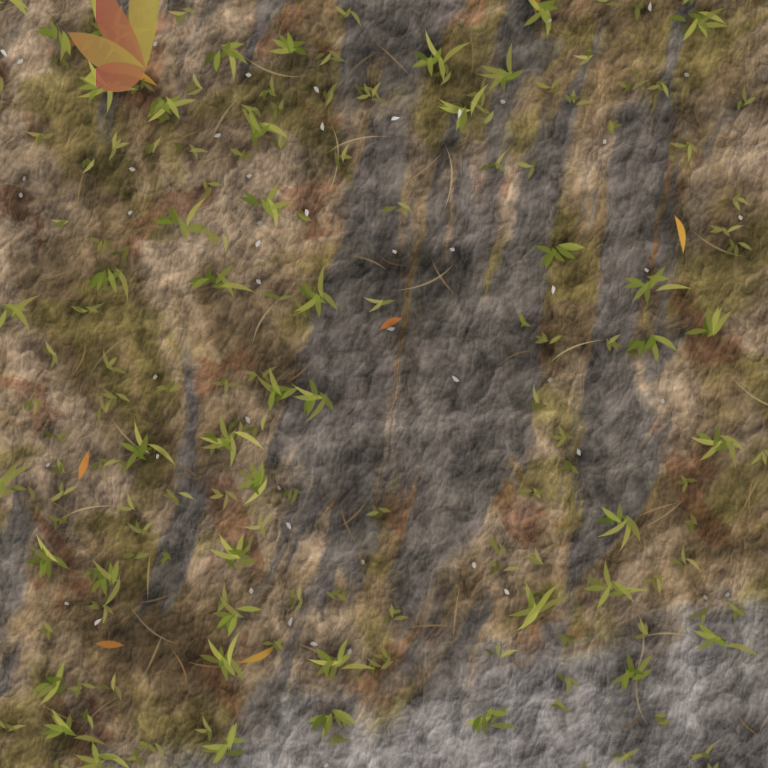
A WebGL 2 fragment shader for this texture:

```glsl
#version 300 es
precision highp float;
// A weathered bank of brown soil crossed by leaning slabs of dark rock.
// Warped sine layers stain the ground, cellular noise gives crumbly relief,
// and jittered grids scatter leaf tufts, dry stems and pale chips.

uniform vec2 u_resolution;
out vec4 fragColor;

vec2 hash2(vec2 c) {
  return fract(sin(vec2(dot(c, vec2(127.1, 311.7)), dot(c, vec2(269.5, 183.3)))) * 43758.5);
}

// Layered sines, each octave rotated and bent; roughly -0.8 to 0.8.
float waves(vec2 p) {
  float sum = 0.0, amp = 0.5;
  for (int i = 0; i < 5; i++) {
    p = mat2(0.8, 0.6, -0.6, 0.8) * p + 0.65 * sin(p.yx * 1.1 + float(i) * 2.0);
    sum += amp * sin(p.x) * cos(p.y);
    p *= 1.9;
    amp *= 0.56;
  }
  return sum;
}

// Distances to the nearest and second nearest cell point.
vec2 cellular(vec2 p) {
  vec2 cell = floor(p), nearest = vec2(9.0);
  for (int y = -1; y <= 1; y++)
    for (int x = -1; x <= 1; x++) {
      vec2 c = cell + vec2(x, y);
      float d = length(c + hash2(c) - p);
      nearest = d < nearest.x ? vec2(d, nearest.x) : vec2(nearest.x, min(nearest.y, d));
    }
  return nearest;
}

// Crumbs, pebbles and grit, a little longer along the slabs.
float height(vec2 p) {
  vec2 q = vec2(p.x - 0.25 * p.y, p.y * 0.7);
  float h = 0.0, scale = 24.0, amp = 0.5;
  for (int i = 0; i < 3; i++) {
    vec2 d = cellular(q * scale + float(i) * 7.3);
    h += amp * (0.25 * smoothstep(0.0, 0.3, d.y - d.x) - d.x);
    scale *= 2.4;
    amp *= 0.6;
  }
  return h;
}

// Steep bands of rock, densest right of the centre.
float slab(vec2 p) {
  float bands = waves(vec2((p.x - 0.25 * p.y) * 24.0, p.y * 6.0) + 2.0);
  float bias = 0.42 * smoothstep(0.45, 0.0, abs(p.x - 0.6)) - 0.25;
  return smoothstep(-0.06, 0.2, bands + bias);
}

// Coverage of a curved, pointed leaf.
float leaf(vec2 d, float angle, float len, float width, float bend) {
  vec2 axis = vec2(cos(angle), sin(angle));
  float t = dot(d, axis) / len;
  float side = dot(d, vec2(-axis.y, axis.x)) + bend * len * t * t;
  return smoothstep(0.0016, -0.0016, abs(side) - width * 4.0 * t * (1.0 - t));
}

// Tufts on a jittered grid, sparser on rock, each with a soft shadow.
vec3 scatter(vec3 col, vec2 p, float scale, float chance, int count,
             float len, float width, vec3 tintA, vec3 tintB) {
  vec2 home = floor(p * scale);
  for (int y = -1; y <= 1; y++)
    for (int x = -1; x <= 1; x++) {
      vec2 c = home + vec2(x, y);
      vec2 root = (c + hash2(c + scale + 17.3)) / scale;
      if (hash2(c + scale).x > chance * (1.3 - slab(root))) continue;
      vec2 d = p - root;
      col *= 1.0 - 0.28 * exp(-dot(d, d) / (len * len * 0.4));
      for (int i = 0; i < count; i++) {
        vec2 r = hash2(c + float(i) * 3.1 + scale * 0.37);
        vec2 start = len * 0.5 * (r.yx - 0.5);
        float cover = leaf(d - start, 6.283 * r.x, len * (0.5 + 0.5 * r.y), width, r.y - 0.5);
        vec3 tint = mix(tintA, tintB, r.y) * (0.8 + 0.35 * fract(r.x * 7.0));
        col = mix(col, tint, 0.85 * cover);
      }
    }
  return col;
}

void main() {
  vec2 p = gl_FragCoord.xy / u_resolution.y;
  vec2 bent = p + 0.006 * vec2(waves(p * 45.0), waves(p * 45.0 + 30.0));

  // Soil with olive and rusty stains, then slabs and the pale lower ledge.
  vec3 col = mix(vec3(0.45, 0.375, 0.27), vec3(0.58, 0.5, 0.41),
                 smoothstep(-0.4, 0.35, waves(p * 13.0 + 4.0)));
  col = mix(col, vec3(0.43, 0.385, 0.22), 0.7 * smoothstep(0.0, 0.35, waves(p * 17.0 + 9.0)));
  col = mix(col, vec3(0.44, 0.29, 0.21), 0.5 * smoothstep(0.3, 0.5, waves(p * 21.0 + 50.0)));
  col = mix(col, vec3(0.375, 0.35, 0.33), 0.9 * slab(bent));
  float ledge = p.y + 0.03 - 0.24 * p.x + 0.06 * waves(p * 18.0);
  col = mix(col, vec3(0.52, 0.495, 0.48), 0.9 * smoothstep(0.03, -0.03, ledge));

  // Light from the upper left on the crumbs, plus uneven damp.
  float relief = height(bent) - height(bent + vec2(-0.002, 0.0035));
  col *= 1.0 + 0.75 * relief + 0.3 * waves(p * 32.0 + 11.0) + 0.28 * waves(p * 95.0);

  // Stems, fallen leaves, small growth, larger tufts and pale chips.
  col = scatter(col, p, 9.0, 0.4, 2, 0.07, 0.0013, vec3(0.45, 0.35, 0.22), vec3(0.7, 0.62, 0.46));
  col = scatter(col, p, 7.0, 0.2, 1, 0.05, 0.005, vec3(0.62, 0.3, 0.18), vec3(0.8, 0.62, 0.25));
  col = scatter(col, p, 21.0, 0.3, 4, 0.023, 0.0028, vec3(0.36, 0.37, 0.16), vec3(0.6, 0.57, 0.32));
  col = scatter(col, p, 10.0, 0.4, 8, 0.042, 0.0038, vec3(0.36, 0.42, 0.14), vec3(0.65, 0.63, 0.32));
  col = scatter(col, p, 17.0, 0.2, 1, 0.011, 0.0028, vec3(0.6, 0.58, 0.56), vec3(0.82, 0.81, 0.8));

  // Fleshy rosette in the upper left corner.
  for (int i = 0; i < 4; i++) {
    float k = float(i), cover = leaf(p - vec2(0.19, 0.91), 1.7 + 0.6 * k, 0.17 - 0.03 * k, 0.02, 0.2);
    vec3 flesh = mix(vec3(0.62, 0.36, 0.28), vec3(0.65, 0.64, 0.28), fract(k * 0.5 + p.x * 4.0));
    col = mix(col, flesh, 0.9 * cover);
  }
  fragColor = vec4(clamp(col, 0.0, 1.0), 1.0);
}
```
